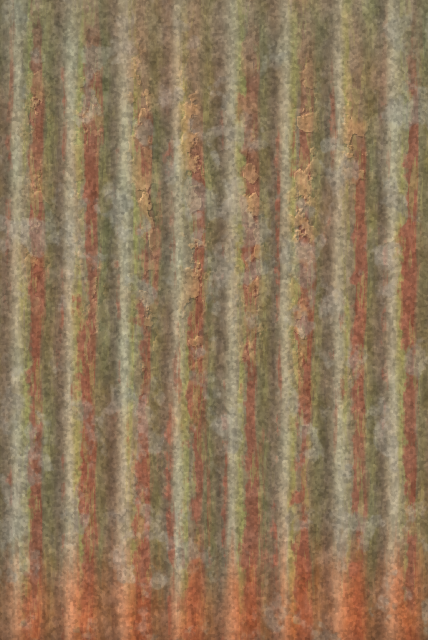
Reproduce this texture procedurally as a WebGL 2 fragment shader.

```glsl
#version 300 es
precision highp float;
// Weathered corrugated metal: eight vertical ribs with rust, moss, flaking paint and a rusty foot.
uniform vec2 u_resolution;
out vec4 outColor;

const float RIBS = 7.96;         // ribs across the canvas
const float FIRST_RIB = 0.041;   // position of the first highlight
const float WOBBLE = 0.14;       // sideways drift of stains, in ribs
const float RUST_AMOUNT = 0.85;
const float FOOT_HEIGHT = 0.17;  // height of the orange foot
const float GRAIN = 0.36;

const vec3 BASE   = vec3(0.54, 0.47, 0.37);
const vec3 SHADOW = vec3(0.45, 0.38, 0.31);
const vec3 OLIVE  = vec3(0.46, 0.42, 0.29);
const vec3 PALE   = vec3(0.69, 0.64, 0.53);
const vec3 MOSS   = vec3(0.61, 0.57, 0.36);
const vec3 RUST   = vec3(0.57, 0.35, 0.27);
const vec3 TAN    = vec3(0.69, 0.54, 0.38);
const vec3 ORANGE = vec3(0.70, 0.39, 0.25);
const vec3 SCUFF  = vec3(0.61, 0.57, 0.51);

vec3 hash3(vec2 p) {
  vec3 q = fract(p.xyx * vec3(0.1031, 0.1030, 0.0973));
  q += dot(q, q.yxz + 33.33);
  return fract((q.xxy + q.yzz) * q.zyx);
}

// Cellular noise: random values of nearby cell points, blended by distance
float cells(vec2 p) {
  vec2 cell = floor(p), f = p - cell;
  float sum = 0.0, total = 0.0;
  for (int j = -1; j <= 1; j++)
    for (int i = -1; i <= 1; i++) {
      vec2 o = vec2(i, j);
      vec3 h = hash3(cell + o);
      vec2 d = o + h.xy - f;
      float w = exp(-7.0 * dot(d, d));
      sum += w * h.z;
      total += w;
    }
  return sum / total;
}

float layered(vec2 p) {
  float sum = 0.0, amp = 0.5;
  for (int i = 0; i < 4; i++) {
    sum += amp * cells(p);
    p = p * 2.03 + 17.3;
    amp *= 0.55;
  }
  return sum / 1.01;
}

// Soft stripe at a given place within each rib
float band(float t, float center, float width) {
  float d = (fract(t - center + 0.5) - 0.5) / width;
  return exp(-d * d);
}

float flakes(vec2 p) {
  return smoothstep(0.44, 0.56, layered(p * vec2(34.0, 28.0)));
}

void main() {
  vec2 uv = gl_FragCoord.xy / u_resolution;
  vec2 p = gl_FragCoord.xy / u_resolution.x;

  // Noise fields, most of them drawn out down the sheet
  float streak = layered(p * vec2(42.0, 4.0) + 5.0);
  float fineStreak = layered(p * vec2(85.0, 14.0) + 31.0);
  float blotch = layered(p * vec2(9.0, 4.0) + 63.0);
  float mottle = layered(p * vec2(38.0, 30.0) + 91.0);
  float grain = 0.55 * cells(p * 170.0) + 0.45 * cells(p * 95.0 + 40.0);

  // Place within the rib, and variation between ribs
  float x = (p.x - FIRST_RIB) * RIBS;
  float rib = floor(x + 0.25);
  vec3 vary = hash3(vec2(rib + 11.0, 7.0));
  float t = fract(x);
  float s = x + WOBBLE * (blotch - 0.5) + 0.12 * (mottle - 0.5);

  // Rib shading: highlight, moss edge, olive slope, shaded valley
  vec3 col = mix(BASE, SHADOW, 0.9 * band(t, 0.74, 0.17));
  col = mix(col, OLIVE, 0.85 * band(s, 0.56, 0.13));
  col = mix(col, PALE, (0.75 + 0.2 * vary.x) * band(t, 0.0, 0.13));
  col = mix(col, MOSS, band(s, 0.14, 0.09) * smoothstep(0.28, 0.62, streak));

  // Rust runs, fading out near the top
  float below = 1.0 - smoothstep(0.66, 0.98, uv.y + 0.5 * (blotch - 0.5) + 0.12 * (vary.y - 0.5));
  float run = band(s, 0.34, 0.16) + 0.35 * band(s, 0.86, 0.07);
  float rust = smoothstep(0.32, 0.8, run + 1.3 * (streak - 0.5) + 0.7 * (mottle - 0.5));
  col = mix(col, RUST, RUST_AMOUNT * rust * (0.12 + 0.88 * below));
  col = mix(col, MOSS * 0.88, 0.55 * smoothstep(0.54, 0.72, fineStreak) * band(s, 0.36, 0.3));

  // Flaking tan paint with a lit upper-left lip
  float zone = smoothstep(0.3, 0.55, uv.y) * (1.0 - smoothstep(0.8, 0.97, uv.y));
  float patches = smoothstep(0.36, 0.62, layered(p * vec2(11.0, 5.0) + 120.0) + 0.16 * (vary.z - 0.5));
  float paint = flakes(p);
  float lip = paint - flakes(p + vec2(-0.003, 0.003));
  float cover = patches * (0.2 + 0.8 * zone) * band(s, 0.3, 0.24);
  col = mix(col, TAN, 0.8 * paint * cover);
  col *= 1.0 + 0.24 * lip * cover;

  // Grey scuffs, and a cooler weathered top
  float scuff = smoothstep(0.58, 0.74, layered(p * vec2(16.0, 13.0) + 210.0));
  col = mix(col, SCUFF, 0.5 * scuff);
  col = mix(col, vec3(0.51, 0.48, 0.39), 0.35 * smoothstep(0.82, 1.0, uv.y));

  // Orange foot, keeping the shading of the ribs
  float foot = 1.0 - smoothstep(0.03, FOOT_HEIGHT, uv.y + 0.14 * (streak - 0.5));
  float tone = dot(col, vec3(0.3, 0.5, 0.2)) / 0.46;
  float ridge = 0.45 + 0.55 * band(t, 0.24, 0.3);
  col = mix(col, ORANGE * mix(0.9, tone, 0.6), 0.85 * foot * ridge * (1.0 - 0.5 * scuff));
  col *= 1.0 - 0.22 * (1.0 - smoothstep(0.0, 0.025, uv.y)) * mottle;

  // Green and red drift, then surface grain
  col += vec3(0.07, -0.02, -0.03) * (blotch - 0.5) + 0.12 * (mottle - 0.5);
  col *= 1.0 + GRAIN * (grain - 0.5) + 0.22 * (fineStreak - 0.5);
  outColor = vec4(clamp(col, 0.0, 1.0), 1.0);
}
```
